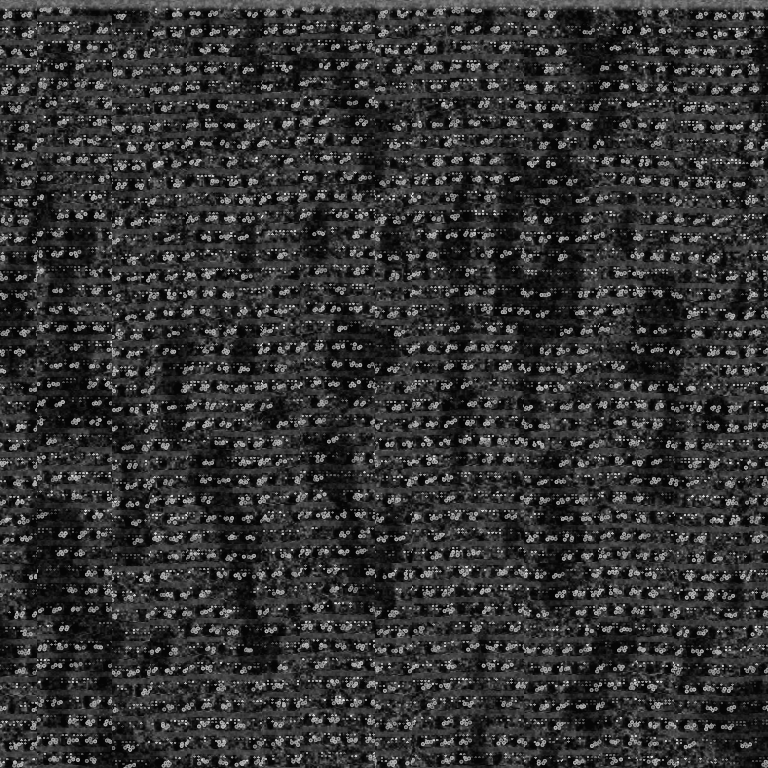
This pattern is drawn by a Shadertoy shader. Its source:

```glsl
float hash(vec2 p) {
    vec3 h = fract(vec3(p.xyx) * 0.1031);
    h += dot(h, h.yzx + 33.33);
    return fract((h.x + h.y) * h.z);
}

float noise(vec2 p) {
    vec2 i = floor(p), f = fract(p);
    f = f * f * (3.0 - 2.0 * f);
    return mix(mix(hash(i), hash(i + vec2(1, 0)), f.x),
               mix(hash(i + vec2(0, 1)), hash(i + vec2(1, 1)), f.x), f.y);
}

float disc(vec2 p, float radius, float blur) {
    return 1.0 - smoothstep(radius - blur, radius + blur, length(p));
}

// Small bright stitches on a fine lattice, randomly present
float stitches(vec2 p, float blur) {
    vec2 lattice = p * vec2(5.0, 6.0);
    vec2 id = floor(lattice);
    float lit = smoothstep(0.42, 0.95, hash(id + 7.0));
    return lit * disc(fract(lattice) - 0.5, 0.34, blur * 3.0);
}

// Cluster of beads with dark centres
float knot(vec2 q, vec2 id, float blur) {
    float light = 0.0;
    for (int i = 0; i < 4; i++) {
        float k = float(i);
        vec2 seed = id + k * 17.3;
        vec2 centre = vec2(0.40 + 0.13 * k, 0.24 + 0.10 * mod(k, 2.0));
        centre += 0.16 * (vec2(hash(seed), hash(seed + 5.1)) - 0.5);
        float bead = disc(q - centre, 0.11, blur);
        bead *= 1.0 - 0.6 * disc(q - centre, 0.035, blur);
        light = max(light, bead * (0.65 + 0.35 * hash(seed + 9.7)));
    }
    return light;
}

void mainImage(out vec4 fragColor, in vec2 fragCoord) {
    vec2 uv = fragCoord / iResolution.xy;
    float blur = 0.5 * 41.0 / iResolution.y;

    // Rows of cells, shifted sideways and gently uneven
    vec2 p = uv * 41.0;
    p.y += 0.45 * (noise(floor(p.xx * 0.5) + vec2(0.0, 3.0)) - 0.5);
    float row = floor(p.y);
    p.x += 0.8 * hash(vec2(row, 2.0));
    vec2 id = floor(p), q = fract(p);
    float kind = hash(id + 31.0);

    // Coarse and fine grain
    float grain = 0.55 * noise(p * vec2(5.0, 6.0)) + 0.45 * noise(p * 11.0 + 40.0);
    float tone = 0.56 * pow(grain, 1.7);

    // Dark hollows beside the knots and down some columns
    float hollow = disc((q - vec2(0.2, 0.32)) * vec2(1.0, 0.75), 0.23, 0.12);
    hollow *= step(0.3, kind);
    float column = smoothstep(0.54, 0.76, noise(p * vec2(0.8, 0.32) + 80.0));
    tone *= (1.0 - 0.8 * hollow) * (1.0 - 0.65 * column);

    // Flat grey thread along the upper edge
    float thread = smoothstep(0.70 - blur, 0.70 + blur, q.y)
                 * (1.0 - smoothstep(0.98 - blur, 0.98 + blur, q.y));
    thread *= smoothstep(0.25, 0.42, noise(p * vec2(0.7, 0.0) + vec2(0.0, row * 3.7)));
    tone = mix(tone, 0.25 + 0.18 * (grain - 0.5), thread * (0.9 - 0.6 * column));

    // Stitches below the thread, then the brightest knots
    float stitchBand = smoothstep(0.28, 0.38, q.y) * (1.0 - smoothstep(0.66, 0.72, q.y));
    tone += 0.55 * stitches(p, blur) * stitchBand * (1.0 - 0.45 * column);
    float hasKnot = step(0.38, kind);
    tone = mix(tone, 0.76, knot(q, id, blur) * hasKnot * 0.9);

    // Worn pale selvage at the top
    float selvage = smoothstep(0.984, 0.994, uv.y);
    tone = mix(tone, 0.30 + 0.28 * grain, selvage * 0.85);

    fragColor = vec4(vec3(clamp(tone, 0.02, 0.9)), 1.0);
}
```
